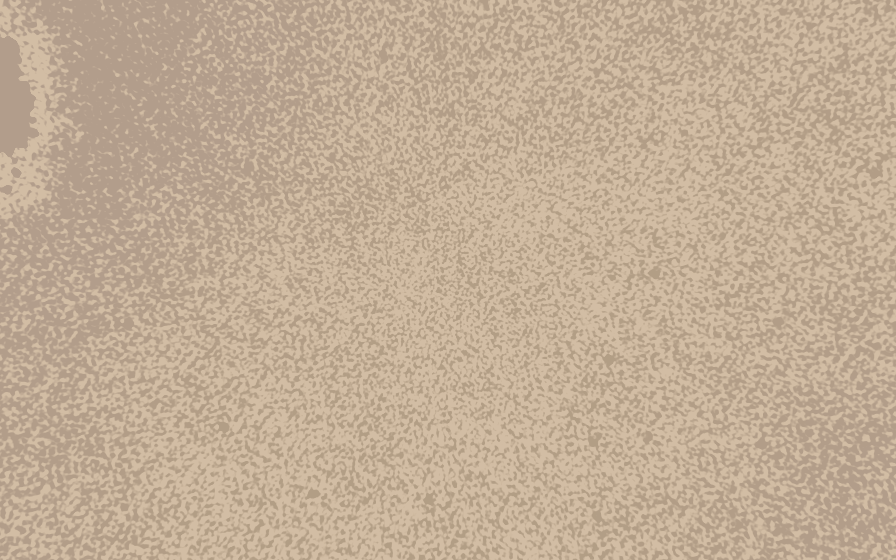
Give the GLSL for this texture, as a WebGL 1 fragment shader.

```glsl
precision highp float;
// Fine two-tone sandy grain with dusky corners and a worn patch at the upper left.
uniform vec2 u_resolution;

const vec3 SAND = vec3(0.825, 0.742, 0.642);
const vec3 TAUPE_WARM = vec3(0.698, 0.618, 0.522);
const vec3 TAUPE_ROSY = vec3(0.698, 0.615, 0.545);

vec2 hash2(vec2 cell) {
  vec3 h = fract(cell.xyx * vec3(0.1031, 0.1030, 0.0973));
  h += dot(h, h.yzx + 33.33);
  return fract((h.xx + h.yz) * h.zy);
}

vec2 gradient(vec2 cell) {
  float angle = 6.2832 * hash2(cell).x;
  return vec2(cos(angle), sin(angle));
}

// Gradient noise, roughly -0.7 to 0.7
float noise(vec2 p) {
  vec2 i = floor(p);
  vec2 f = p - i;
  vec2 u = f * f * f * (f * (f * 6.0 - 15.0) + 10.0);
  vec2 e = vec2(1.0, 0.0);
  float low = mix(dot(gradient(i), f), dot(gradient(i + e), f - e), u.x);
  float high = mix(dot(gradient(i + e.yx), f - e.yx),
                   dot(gradient(i + 1.0), f - 1.0), u.x);
  return mix(low, high, u.y);
}

vec2 rotate(vec2 p, float angle) {
  float c = cos(angle);
  float s = sin(angle);
  return vec2(c * p.x - s * p.y, s * p.x + c * p.y);
}

// Compresses the radius, so grains lengthen and coarsen away from the centre
vec2 radialStretch(vec2 p, float softness, float strength) {
  return p * pow(dot(p, p) + softness, -strength);
}

// Layered grain with a spread of about one
float grain(vec2 p, float frequency) {
  float fine = noise(rotate(p, 0.6) * frequency + 300.0);
  float finer = noise(rotate(p, 1.9) * frequency * 1.45 + 500.0);
  float clumps = noise(rotate(p, 2.7) * frequency * 0.3 + 700.0);
  return 3.2 * (fine + 0.65 * finer + 0.3 * clumps);
}

float glow(vec2 p, vec2 centre, vec2 size) {
  vec2 d = (p - centre) / size;
  return exp(-dot(d, d));
}

// Sparse small dark specks, at most one per cell
float specks(vec2 p, float cellSize, float radius, float density) {
  vec2 cell = floor(p / cellSize);
  vec2 centre = (cell + 0.2 + 0.6 * hash2(cell + 40.0)) * cellSize;
  float present = step(hash2(cell + 90.0).x, density);
  return present * (1.0 - smoothstep(0.4 * radius, radius, distance(p, centre)));
}

// Broad dusk along the left side, top and lower right corner
float dusk(vec2 p, float aspect) {
  float upperLeft = 1.25 * glow(p, vec2(0.2, 0.86), vec2(0.36, 0.4));
  float leftEdge = 0.65 * (1.0 - smoothstep(0.0, 0.4, p.x));
  float lowerRight = 0.8 * glow(p, vec2(aspect, 0.12), vec2(0.34, 0.4));
  float top = 0.35 * smoothstep(0.55, 1.0, p.y);
  return upperLeft + leftEdge + lowerRight + top;
}

// Solid dark core in a pale ragged ring: x is the core, y is the ring
vec2 wornPatch(vec2 p, vec2 centre, vec2 size) {
  float ragged = 0.7 * noise(p * 16.0 + 60.0) + 0.55 * noise(p * 48.0 + 80.0);
  float d = length((p - centre) / size) + ragged;
  float core = 1.0 - smoothstep(0.9, 1.08, d);
  float ring = 1.0 - smoothstep(1.3, 2.5, d);
  return vec2(core, ring);
}

void main() {
  vec2 p = gl_FragCoord.xy / u_resolution.y;
  float aspect = u_resolution.x / u_resolution.y;
  vec2 middle = vec2(0.5 * aspect, 0.5);

  // Local share of sand: broad shading, mottling, specks and the patch
  float shade = dusk(p, aspect);
  float tone = 0.42 - shade + 0.5 * noise(p * 7.0 + 20.0);
  tone -= 2.2 * specks(p, 0.16, 0.012, 0.3);
  vec2 patchMask = wornPatch(p, vec2(-0.01, 0.81), vec2(0.065, 0.11));
  tone = mix(tone, 1.1, patchMask.y);
  tone -= 6.0 * patchMask.x;

  // Threshold the grain with a soft edge
  vec2 q = radialStretch(p - middle, 0.03, 0.09);
  float light = smoothstep(-0.85, 0.85, grain(q, 105.0) + tone);

  vec3 taupe = mix(TAUPE_WARM, TAUPE_ROSY, clamp(shade, 0.0, 1.0));
  gl_FragColor = vec4(mix(taupe, SAND, light), 1.0);
}
```
